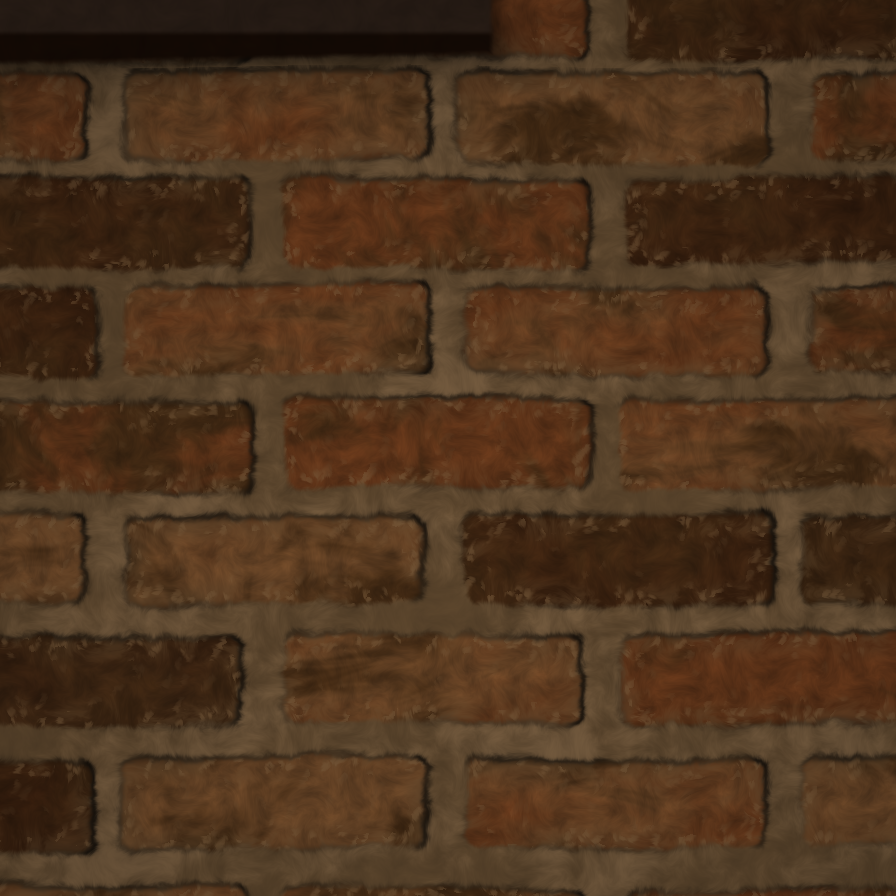
Give the GLSL for this texture, as a Shadertoy shader.

```glsl
const float FIRST_ROW = 0.1016;      // centre height of the lowest full course
const float ROW_PITCH = 0.1405;
const float ROW_SHRINK = 0.0021;     // courses get closer towards the top
const float FIRST_COLUMN = 0.310;
const float COLUMN_PITCH = 0.378;
const float ODD_SHIFT = 0.46;        // bond offset of alternate courses
const vec2 BRICK_HALF = vec2(0.168, 0.049);
const float CORNER = 0.014;
const float EDGE_SOFT = 0.004;
const float EDGE_WEAR = 0.004;
const float JITTER = 0.012;
const float DARK_BRICKS = 0.2;       // fraction of overburnt bricks
const vec2 LINTEL_CORNER = vec2(0.548, 0.930);
const float LINTEL_SLOPE = 0.02;
const float LINTEL_LIP = 0.963;

const vec3 MORTAR = vec3(0.33, 0.25, 0.16);
const vec3 MORTAR_LIGHT = vec3(0.41, 0.32, 0.22);
const vec3 RUST = vec3(0.35, 0.19, 0.09);
const vec3 CLAY = vec3(0.38, 0.25, 0.14);
const vec3 UMBER = vec3(0.24, 0.15, 0.07);
const vec3 CHAR = vec3(0.13, 0.07, 0.03);
const vec3 FLECK = vec3(0.46, 0.35, 0.23);
const vec3 LINTEL = vec3(0.14, 0.10, 0.075);
const vec3 LIP = vec3(0.07, 0.035, 0.015);

float hash(vec2 p) {
    return fract(sin(dot(p, vec2(127.1, 311.7))) * 43758.5);
}

vec2 hash2(vec2 p) {
    return vec2(hash(p), hash(p + 17.3));
}

// Layered, rotated and warped sines, about -1 to 1
float waves(vec2 p) {
    float sum = 0.0, amp = 0.5;
    for (int i = 0; i < 5; i++) {
        p = mat2(1.5, 1.1, -1.1, 1.5) * p + 1.7;
        p += 0.8 * sin(p.yx * 0.7);
        sum += amp * sin(p.x) * cos(0.8 * p.y);
        amp *= 0.62;
    }
    return sum;
}

// Distance to the nearest cell point, and that cell's random value
vec2 cells(vec2 p) {
    vec2 base = floor(p), best = vec2(9.0, 0.0);
    for (int j = -1; j <= 1; j++)
    for (int i = -1; i <= 1; i++) {
        vec2 cell = base + vec2(i, j);
        float dist = length(cell + hash2(cell) - p);
        if (dist < best.x) best = vec2(dist, hash(cell + 5.1));
    }
    return best;
}

float roundedBox(vec2 p, vec2 halfSize, float radius) {
    vec2 q = abs(p) - halfSize + radius;
    return length(max(q, 0.0)) + min(max(q.x, q.y), 0.0) - radius;
}

void mainImage(out vec4 fragColor, in vec2 fragCoord) {
    vec2 uv = fragCoord / iResolution.xy;
    float soft = max(EDGE_SOFT, 1.0 / iResolution.y);
    float grain = waves(uv * 55.0);
    float stain = waves(uv * 7.0 + 3.0);

    // Running bond with slowly shrinking courses
    float y = uv.y + 0.002 * sin(uv.x * 11.0);
    float root = sqrt(ROW_PITCH * ROW_PITCH - 4.0 * ROW_SHRINK * (y - FIRST_ROW));
    float course = (ROW_PITCH - root) / (2.0 * ROW_SHRINK);
    float row = floor(course + 0.5);
    float along = (uv.x - FIRST_COLUMN) / COLUMN_PITCH - ODD_SHIFT * mod(row, 2.0);
    vec2 id = vec2(floor(along + 0.5), row);
    vec2 rnd = hash2(id + 2.0);
    vec2 local = vec2((along - id.x) * COLUMN_PITCH, (course - row) * root);
    local += JITTER * (rnd - 0.5) * vec2(1.0, 0.4);
    vec2 halfSize = BRICK_HALF - vec2(0.008, 0.004) * (hash(id + 9.0) - 0.5);
    float d = roundedBox(local, halfSize, CORNER);
    d += EDGE_WEAR * (grain + waves(uv * 16.0));
    float brick = smoothstep(soft, -soft, d);

    // Fired clay: one tone per brick, blotched inside
    float blotch = waves(local * vec2(9.0, 14.0) + rnd * 40.0);
    vec3 clay = mix(RUST, CLAY, smoothstep(0.2, 0.8, rnd.x + 0.35 * blotch));
    clay = mix(clay, UMBER, smoothstep(0.0, 0.8, blotch + 0.5 * rnd.y - 0.1));
    float burnt = step(1.0 - DARK_BRICKS, hash(id + 31.0));
    clay = mix(clay, mix(CHAR, UMBER, 0.5 + 0.5 * blotch), 0.75 * burnt);
    clay *= 1.0 + 0.22 * grain;

    // Mortar, with smears and chips along the brick rims
    vec3 mortar = mix(MORTAR, MORTAR_LIGHT, smoothstep(-0.5, 0.9, stain + 0.4 * grain));
    mortar *= 1.0 + 0.08 * grain;
    vec2 chip = cells(uv * vec2(85.0, 70.0) + 0.7 * grain);
    float rim = smoothstep(-0.035, 0.0, d);
    float fleck = smoothstep(0.55, 0.15, chip.x) * step(0.82 - 0.3 * rim, chip.y);
    clay = mix(clay, MORTAR, 0.45 * rim * smoothstep(-0.2, 0.6, stain + grain));
    clay = mix(clay, FLECK, fleck * (0.12 + 0.4 * rim));
    vec3 color = mix(mortar, clay, brick);

    // Broken crevice, deepest at the right and upper rims
    float deep = smoothstep(-0.02, 0.0, local.x - halfSize.x)
               + 0.5 * smoothstep(-0.01, 0.0, local.y - halfSize.y);
    float crevice = exp(-pow((d - 0.001) / 0.004, 2.0));
    color *= 1.0 - crevice * clamp(0.12 + 0.45 * deep + 0.3 * stain, 0.0, 0.7);

    // Uneven room light
    color *= 1.04 - 0.35 * dot(uv - vec2(0.5, 0.42), uv - vec2(0.5, 0.42));

    // Dark lintel and the shadow around it
    float bottom = LINTEL_CORNER.y + LINTEL_SLOPE * uv.x;
    float lintelD = max(uv.x - LINTEL_CORNER.x, bottom - uv.y) + 0.001 * grain;
    color *= 1.0 - 0.5 * exp(-max(lintelD, 0.0) / 0.02);
    vec3 beam = mix(LIP, LINTEL, smoothstep(-soft, soft, uv.y - LINTEL_LIP));
    color = mix(color, beam * (1.0 + 0.1 * grain), smoothstep(soft, -soft, lintelD));
    fragColor = vec4(color, 1.0);
}
```
